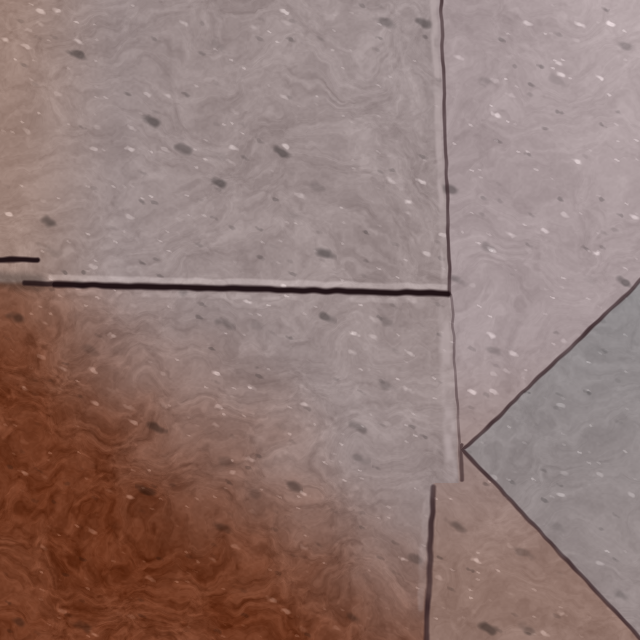
This texture is drawn by a Shadertoy shader. Its source:

```glsl
// Worn stone slabs split by dark joints, with a rust-brown stain at lower left.
// Soft gradients tint each slab, warped value noise gives the grain and pits,
// and segment distances draw the joints with their pale chipped edges.

float hash(vec2 p) {
    return fract(sin(dot(p, vec2(127.1, 311.7))) * 43758.5453);
}

float noise(vec2 p) {
    vec2 i = floor(p), f = fract(p);
    f = f * f * (3.0 - 2.0 * f);
    return mix(mix(hash(i), hash(i + vec2(1, 0)), f.x),
               mix(hash(i + vec2(0, 1)), hash(i + vec2(1, 1)), f.x), f.y);
}

float fbm(vec2 p) {
    float sum = 0.0, amp = 0.5;
    for (int i = 0; i < 5; i++) {
        sum += amp * noise(p);
        p = mat2(1.6, 1.2, -1.2, 1.6) * p + 7.3;
        amp *= 0.5;
    }
    return sum;
}

float segment(vec2 p, vec2 a, vec2 b) {
    vec2 d = b - a;
    return length(p - a - d * clamp(dot(p - a, d) / dot(d, d), 0.0, 1.0));
}

// Soft-edged line coverage
float line(vec2 p, vec2 a, vec2 b, float width) {
    return 1.0 - smoothstep(width * 0.4, width * 1.6, segment(p, a, b));
}

// Sparse flecks of random size and strength, one per cell
float flecks(vec2 p, float scale, float density, float seed) {
    vec2 q = p * scale, cell = floor(q);
    float pick = hash(cell + seed);
    vec2 centre = 0.3 + 0.4 * vec2(hash(cell + seed + 3.1), hash(cell + seed + 8.7));
    vec2 d = fract(q) - centre;
    d.y += 0.35 * d.x;
    float r = length(d * vec2(0.8, 1.5)) + 0.2 * (noise(q * 5.0) - 0.5);
    return step(1.0 - density, pick) * (1.0 - smoothstep(0.05, 0.28, r)) * hash(cell + seed + 5.0);
}

void mainImage(out vec4 fragColor, in vec2 fragCoord) {
    vec2 uv = fragCoord / iResolution.xy;
    vec2 wobble = vec2(noise(uv * 55.0), noise(uv * 55.0 + 40.0)) - 0.5;
    vec2 p = uv + 0.003 * wobble;

    // Slab regions
    float seamX = p.y > 0.245 ? 0.703 - 0.047 * (p.y - 0.541) : 0.666 + 0.046 * p.y;
    float right = smoothstep(-0.003, 0.003, p.x - seamX);
    float below = smoothstep(-0.005, 0.005, 0.559 - 0.026 * p.x - p.y);
    float wedge = smoothstep(-0.002, 0.002, p.x - 0.723 - max((p.y - 0.297) * 1.053, (0.297 - p.y) * 0.945));

    // Base light: warm left, cool bright upper right
    vec3 col = mix(vec3(0.61, 0.51, 0.47), vec3(0.595, 0.535, 0.53), smoothstep(0.0, 0.2, uv.x));
    col += vec3(0.03, 0.035, 0.04) * smoothstep(0.3, 0.7, uv.x) * smoothstep(0.4, 1.0, uv.y);
    vec3 slab = mix(vec3(0.56, 0.45, 0.41), vec3(0.645, 0.585, 0.59), smoothstep(0.05, 0.5, uv.y));
    slab += 0.075 * smoothstep(0.75, 1.05, uv.x) * smoothstep(0.5, 1.0, uv.y);
    col = mix(col, slab, right);
    col = mix(col, mix(vec3(0.575, 0.52, 0.515), vec3(0.56, 0.54, 0.545), uv.y * 2.0), wedge);

    // Rust stain spreading from the lower left
    float cloud = fbm(uv * 7.0);
    float reach = uv.y + 0.85 * uv.x + 0.16 * (cloud - 0.48);
    float stain = (1.0 - smoothstep(0.32, 0.86, reach)) * below * (1.0 - right);
    col = mix(col, vec3(0.415, 0.215, 0.13), stain);

    // Mottling, brushed grain and fine speckle
    vec2 warp = vec2(cloud, fbm(uv * 9.0 + 20.0));
    float mottle = fbm(uv * 16.0 + 3.0 * warp);
    float grain = fbm(vec2(uv.x * 55.0, uv.y * 95.0) + 14.0 * warp);
    float speckle = noise(uv * 240.0) - 0.5;
    float contrast = mix(1.0, 0.75, right);
    col += contrast * (0.11 * (mottle - 0.48) + 0.13 * (grain - 0.48) + 0.025 * speckle);
    col += vec3(0.05, 0.025, 0.015) * stain * (grain - 0.48) * 2.0;

    // Dark pits and pale chips
    col *= 1.0 - 0.35 * flecks(uv, 19.0, 0.14, 2.0) - 0.2 * flecks(uv, 43.0, 0.16, 11.0);
    col += 0.2 * flecks(uv, 37.0, 0.12, 23.0) + 0.13 * flecks(uv, 70.0, 0.1, 31.0);

    // Pale mortar beside the upright joint
    float chips = smoothstep(0.3, 0.65, noise(uv * vec2(70.0, 45.0)));
    float mortar = line(p, vec2(0.677, 1.0), vec2(0.695, 0.55), 0.005) * 0.6;
    mortar = max(mortar, line(p, vec2(0.693, 0.53), vec2(0.706, 0.255), 0.009) * 0.65);
    mortar = max(mortar, line(p, vec2(0.666, 0.23), vec2(0.657, 0.05), 0.005) * 0.25);
    col = mix(col, vec3(0.73, 0.67, 0.67), mortar * (0.35 + 0.65 * chips));

    // Highlights along the horizontal joint
    col += 0.09 * line(p, vec2(0.08, 0.567), vec2(0.695, 0.552), 0.004);
    col += 0.06 * chips * line(p, vec2(0.1, 0.543), vec2(0.69, 0.529), 0.004);

    // Thin joints: upright and diagonal
    vec3 ink = vec3(0.2, 0.13, 0.14);
    float worn = 0.65 + 0.35 * noise(uv * 38.0);
    float thin = line(p, vec2(0.689, 1.0), vec2(0.703, 0.541), 0.0026) * 0.8;
    thin = max(thin, line(p, vec2(0.705, 0.54), vec2(0.721, 0.25), 0.002) * 0.45);
    thin = max(thin, line(p, vec2(0.677, 0.238), vec2(0.666, 0.0), 0.0042) * 0.9);
    thin = max(thin, line(p, vec2(0.723, 0.297), vec2(1.01, 0.57), 0.003) * 0.85);
    thin = max(thin, line(p, vec2(0.723, 0.297), vec2(1.01, -0.007), 0.003) * 0.85);
    thin = max(thin, line(p, vec2(0.721, 0.305), vec2(0.722, 0.25), 0.003) * 0.7);
    col = mix(col, ink, thin * worn);

    // Deep joints: long horizontal and short stub at the left edge
    float deep = line(p, vec2(0.085, 0.556), vec2(0.7, 0.541), 0.0045);
    deep = max(deep, line(p, vec2(0.04, 0.558), vec2(0.1, 0.556), 0.004) * 0.8);
    deep = max(deep, line(p, vec2(-0.01, 0.595), vec2(0.058, 0.594), 0.0042));
    col *= 1.0 - 0.25 * line(p, vec2(-0.01, 0.565), vec2(0.06, 0.558), 0.012);
    col = mix(col, vec3(0.1, 0.05, 0.06), deep * 0.95);

    fragColor = vec4(clamp(col, 0.0, 1.0), 1.0);
}
```
